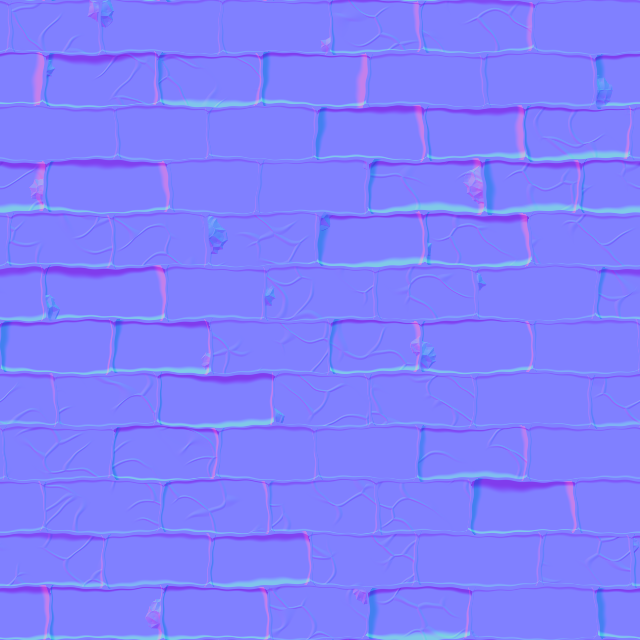
A WebGL 1 fragment shader for this texture map:

```glsl
precision highp float;
uniform vec2 u_resolution;

const float TAU = 6.28319;
const vec2 BRICKS = vec2(6.0, 12.0);

float hash(vec2 p) {
  return fract(sin(dot(p, vec2(127.1, 311.7))) * 43758.5);
}

// Cellular noise: zero on the walls between cells
float cellWall(vec2 p) {
  vec2 cell = floor(p);
  float nearest = 9.0, second = 9.0;
  for (int j = -1; j <= 1; j++) {
    for (int i = -1; i <= 1; i++) {
      vec2 c = cell + vec2(float(i), float(j));
      float d = distance(p, c + vec2(hash(c), hash(c + 17.3)));
      second = min(second, max(nearest, d));
      nearest = min(nearest, d);
    }
  }
  return second - nearest;
}

// Bowed and slightly ragged brick edges
vec2 wobble(vec2 p) {
  vec2 bow = sin(TAU * p.yx * vec2(7.0, 5.0) + 3.0 * sin(TAU * p * 2.0));
  vec2 rag = sin(TAU * p.yx * vec2(31.0, 27.0) + 2.0 * sin(TAU * p * 9.0));
  return 0.0025 * bow + 0.0007 * rag;
}

// Uneven position of the vertical joint k in a row
float joint(float k, float row) {
  return k + 0.2 * (hash(vec2(mod(k, BRICKS.x), row + 40.0)) - 0.5);
}

// Negative inside a ragged bite on the side of some bricks
float chipDistance(vec2 local, vec2 size, vec2 id) {
  if (hash(id + 61.0) > 0.32) return 1.0;
  vec2 centre = size * vec2(step(0.5, hash(id + 62.0)), hash(id + 63.0));
  float radius = mix(0.012, 0.032, hash(id + 64.0));
  return distance(local, centre) - radius + 0.007 * cellWall(local * 65.0 + id * 5.0);
}

// Height of cracks and chips on a brick face
float wearHeight(vec2 local, vec2 size, vec2 id) {
  float height = 0.22 * min(chipDistance(local, size, id), 0.0);
  if (hash(id + 71.0) < 0.42) {
    vec2 q = local * vec2(14.0, 19.0) + 0.2 * sin(local.yx * 60.0 + id) + id * 7.0;
    float patchy = smoothstep(-0.7, 0.3, sin(local.x * 38.0 + local.y * 30.0 + id.x * 4.0 + id.y));
    height -= 0.00045 * patchy * (1.0 - smoothstep(0.0, 0.11, cellWall(q)));
  }
  return height;
}

void main() {
  vec2 p = gl_FragCoord.xy / u_resolution;
  vec2 grid = (p + wobble(p)) * BRICKS;

  // Running bond: every other row is shifted by half a brick
  float row = mod(floor(grid.y), BRICKS.y);
  grid.x += 0.5 * (1.0 - mod(row, 2.0));
  float k = floor(grid.x);
  if (grid.x < joint(k, row)) k -= 1.0;
  else if (grid.x > joint(k + 1.0, row)) k += 1.0;
  float left = joint(k, row);
  float right = joint(k + 1.0, row);

  vec2 id = vec2(mod(k, BRICKS.x), row);
  vec2 size = vec2(right - left, 1.0) / BRICKS;
  vec2 local = vec2(grid.x - left, fract(grid.y)) / BRICKS;

  // Distances to the left, right, bottom and top sides
  vec4 seed = vec4(hash(id + 1.3), hash(id + 2.7), hash(id + 3.9), hash(id + 5.1));
  vec4 gap = vec4(local.x, size.x - local.x, local.y, size.y - local.y);
  vec4 beside = vec4(vec2(min(gap.z, gap.w)), vec2(min(gap.x, gap.y)));
  gap -= 0.002 * seed.wxyz + 0.004 * exp(-max(beside, 0.0) / 0.005);

  // Bevels: broad on raised bricks, hairline on flush ones
  float raise = smoothstep(0.25, 0.9, hash(id + 9.7));
  vec4 width = vec4(0.0026, 0.0026, 0.003, 0.0042) + 0.009 * raise * seed;
  width *= 1.0 + 0.4 * sin(local.yyxx * vec4(45.0, 45.0, 30.0, 30.0) + seed * TAU);
  vec4 band = smoothstep(vec4(0.0), vec4(0.002), gap)
            * (1.0 - smoothstep(width * 0.4, width * 1.2, gap));
  band *= vec4(0.55, 0.65, 0.72, 0.62) * mix(0.45, 1.0, raise);
  band *= mix(0.3, 1.0, smoothstep(-0.004, 0.001, chipDistance(local, size, id)));
  vec2 slope = vec2(band.y - band.x, band.z - band.w);

  // Slope of the worn face, by finite differences
  float e = 0.001;
  float h = wearHeight(local, size, id);
  float hx = wearHeight(local + vec2(e, 0.0), size, id);
  float hy = wearHeight(local + vec2(0.0, e), size, id);
  float inside = smoothstep(0.0, 0.003, min(min(gap.x, gap.y), min(gap.z, gap.w)));
  slope += inside * vec2(h - hx, hy - h) / e;

  gl_FragColor = vec4(0.5 + 0.5 * normalize(vec3(slope, 1.0)), 1.0);
}
```
